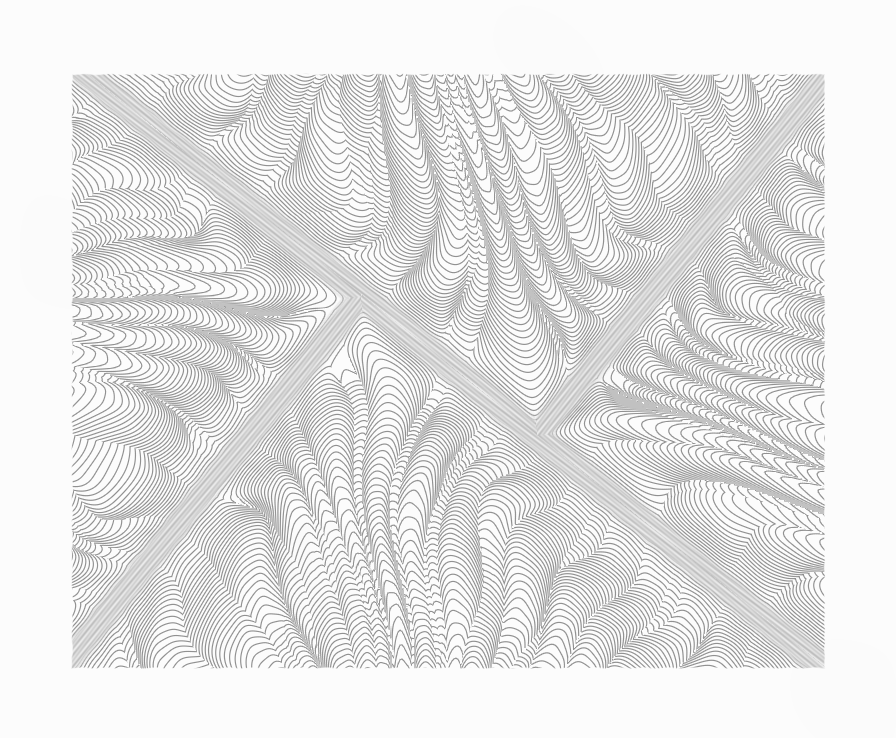
Reproduce this pattern procedurally as a Shadertoy shader.

```glsl
const vec3 PAPER = vec3(0.99);
const vec3 GRAPHITE = vec3(0.57);
const vec2 ALONG = vec2(0.7795, -0.6264);      // direction of the long band
const vec2 UPPER_CORNER = vec2(0.728, 0.410);  // where the right band joins
const vec2 LOWER_CORNER = vec2(0.489, 0.598);  // where the left band joins
const vec2 FRAME_MIN = vec2(0.098, 0.095);
const vec2 FRAME_MAX = vec2(1.117, 0.899);

float hash(float n) {
    return fract(sin(n * 91.345) * 4375.85);
}

float waves(vec2 p) {
    return sin(p.x * 11.0 + 2.0 * sin(p.y * 7.0))
         + 0.6 * sin(p.y * 17.0 - p.x * 8.0 + 1.7)
         + 0.3 * sin(p.x * 31.0 + p.y * 23.0);
}

// Upper envelope of rounded arches in jittered cells: tubes with steep creases
float tubes(float s, float depth, float cell, float steep, float seed) {
    float id = floor(s / cell);
    float best = -1.0;
    for (int i = -2; i <= 2; i++) {
        float n = id + float(i);
        float rnd = hash(n + seed);
        float centre = (n + 0.1 + 0.8 * rnd) * cell;
        float lift = 0.26 * cell * sin(depth * 20.0 + rnd * 40.0);
        float off = s - centre;
        float bow = off * off;
        best = max(best, lift - steep * bow * (0.6 + 1.6 * bow / (cell * cell)));
    }
    return best;
}

// Position in the right-angled wedge next to a corner
vec2 wedgeFrame(vec2 p, vec2 corner) {
    vec2 v = p - corner;
    return vec2(dot(v, ALONG), dot(v, vec2(-ALONG.y, ALONG.x)));
}

// Skew moves the seam where the tubes gather
float contourPhase(vec2 p, vec2 q, float skew, float seed) {
    vec2 d = abs(q);
    float radius = max(length(d), 1e-4);
    float height = d.x * d.y / radius;
    height *= 1.0 + 1.2 * height / radius;
    float stream = d.x * d.x * skew - d.y * d.y / skew;
    float root = sqrt(abs(stream) + 0.08);
    float squeeze = max(2.0 * radius / root, 0.8);
    float s = stream / root + 0.026 * waves(p + seed) * smoothstep(0.0, 0.12, height);

    // Narrow tubes get shallower arcs so that they stay round
    float wide = tubes(s, height, 0.078, 40.0 / squeeze, seed);
    float thin = tubes(s, height, 0.034, 75.0 / squeeze, seed + 37.0) - 0.052 / squeeze;
    float relief = max(wide, thin) * smoothstep(0.004, 0.085, height);

    // Lines crowd together towards the bands
    float crowd = 7.5 * (1.0 - exp(-height / 0.038));
    float wobble = 0.12 * sin(s * 130.0 + height * 60.0);
    return 104.0 * (height + relief) + crowd + wobble;
}

// Pen lines at each whole step, fading to an even tone where they crowd
float strokes(float phase, float halfWidth) {
    float rate = max(length(vec2(dFdx(phase), dFdy(phase))), 1e-4);
    float dist = abs(fract(phase) - 0.5) / rate;
    float line = clamp(halfWidth + 0.5 - dist, 0.0, 1.0);
    float tone = min(2.0 * halfWidth * rate, 0.55);
    return mix(line, tone, smoothstep(0.4, 0.75, rate));
}

float boxDistance(vec2 p, vec2 lo, vec2 hi) {
    vec2 d = max(lo - p, p - hi);
    return max(d.x, d.y);
}

// Long, slightly crossing pencil strokes in a band
float bandHatch(float across, float along) {
    float fine = sin(across * 1250.0 + 3.0 * sin(along * 9.0));
    float loose = sin(across * 690.0 - along * 42.0);
    return 0.37 + 0.13 * fine + 0.09 * loose;
}

void mainImage(out vec4 fragColor, in vec2 fragCoord) {
    float pixel = 1.0 / iResolution.y;
    vec2 p = fragCoord * pixel;

    // Choose one of four wedges
    vec2 upper = wedgeFrame(p, UPPER_CORNER);
    vec2 lower = wedgeFrame(p, LOWER_CORNER);
    bool above = upper.y > 0.0;
    vec2 q = above ? upper : lower;
    bool rightSide = q.x > 0.0;
    float skew = above ? (rightSide ? 0.58 : 0.84) : (rightSide ? 1.08 : 0.83);
    float seed = above ? (rightSide ? 5.0 : 11.0) : (rightSide ? 23.0 : 31.0);

    float ink = strokes(contourPhase(p, q, skew, seed), 0.0008 / pixel);

    // Hatched bands along the wedge walls
    bool longBand = abs(q.y) < abs(q.x);
    float across = longBand ? q.y : q.x;
    float along = longBand ? q.x : q.y;
    float band = 1.0 - smoothstep(0.008, 0.023, abs(across));
    ink = mix(ink, bandHatch(across, along), band);

    // Slightly ragged drawing edge
    float ragged = 0.0006 * sin(p.x * 190.0 + 2.0 * sin(p.y * 170.0));
    float edge = boxDistance(p, FRAME_MIN, FRAME_MAX) + ragged;
    ink *= 1.0 - smoothstep(-pixel, pixel, edge);

    // Faint paper stains
    float stain = 0.006 * smoothstep(0.8, 1.8, waves(p * 0.7 + 2.0));
    fragColor = vec4(mix(PAPER - stain, GRAPHITE, ink), 1.0);
}
```
